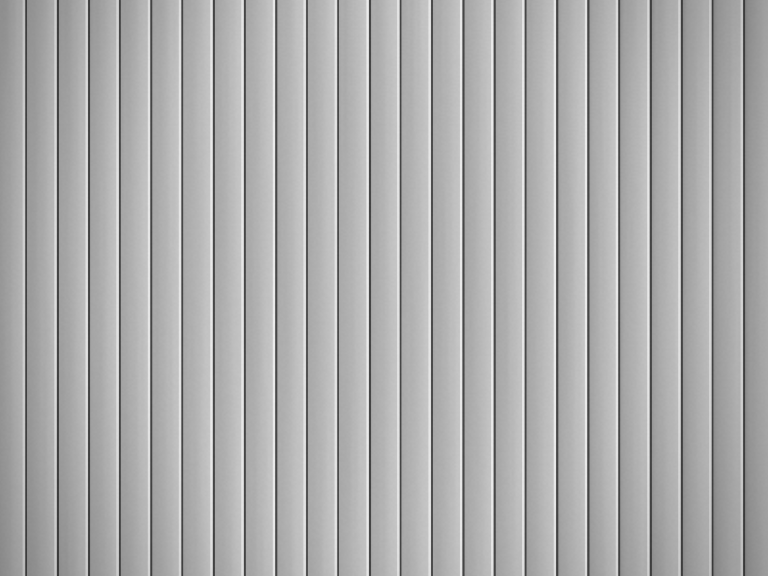
Give the GLSL for this texture, as a Shadertoy shader.

```glsl
// Grey vertical slats with narrow dark grooves and bright rolled edges.
// Each slat is shaded by its distance to the nearest groove; slight per-groove
// variation, fine grain and a soft vignette finish the surface.

const float SLATS = 24.615;         // slats across the canvas
const float FIRST_GROOVE = 0.85;    // first groove, in slat widths
const float GROOVE_HALF = 0.031;    // half width of the dark line
const float RIM_OFFSET = -0.078;    // bright edge, left of the groove
const float RIM_HALF = 0.036;
const float SHADOW_REACH = 0.10;    // soft shade right of the groove
const float GRAIN = 0.014;
const float VIGNETTE = 0.22;

const float FACE_DARK = 0.665;
const float FACE_LIGHT = 0.765;
const float RIM_TONE = 0.91;
const float GROOVE_TONE = 0.27;

float hash(vec2 p) {
    return fract(sin(dot(p, vec2(127.1, 311.7))) * 43758.5453);
}

float noise(vec2 p) {
    vec2 cell = floor(p);
    vec2 f = fract(p);
    f = f * f * (3.0 - 2.0 * f);
    float low = mix(hash(cell), hash(cell + vec2(1, 0)), f.x);
    float high = mix(hash(cell + vec2(0, 1)), hash(cell + vec2(1, 1)), f.x);
    return mix(low, high, f.y);
}

// Smooth-edged vertical line; all widths in slat units.
float line(float d, float halfWidth, float pixel) {
    float edge = 0.6 * pixel;
    return 1.0 - smoothstep(halfWidth - edge, halfWidth + edge, abs(d));
}

void mainImage(out vec4 fragColor, in vec2 fragCoord) {
    vec2 uv = fragCoord / iResolution.xy;
    float pixel = SLATS / iResolution.x;

    // Signed distance to the nearest groove, with small irregularities
    float s = uv.x * SLATS - FIRST_GROOVE;
    float grooveId = floor(s + 0.5);
    float vary = hash(vec2(grooveId, 3.0)) - 0.5;
    float d = s - grooveId - 0.025 * vary;
    float across = fract(d);

    // Gently curved face, a touch different on every slat
    float tone = mix(FACE_DARK, FACE_LIGHT, smoothstep(0.15, 1.0, across));
    tone += 0.012 * (hash(vec2(floor(d) + grooveId, 7.0)) - 0.5);

    // Shade beside the groove, deeper toward the right
    float shade = exp(-max(d, 0.0) / SHADOW_REACH) * step(0.0, d);
    tone -= shade * mix(0.03, 0.13, smoothstep(0.5, 1.0, uv.x));

    // Bright rim, then the dark groove over it
    float rim = line(d - RIM_OFFSET, RIM_HALF, pixel);
    tone = mix(tone, RIM_TONE, rim * (0.88 + 0.24 * vary));
    float groove = line(d, GROOVE_HALF * (1.0 + 0.3 * vary), pixel);
    tone = mix(tone, GROOVE_TONE, groove);

    // Fine grain and faint vertical brushing
    tone += GRAIN * (noise(uv * vec2(400.0, 300.0)) - 0.5);
    tone += GRAIN * (noise(uv * vec2(220.0, 5.0)) - 0.5);

    // Light falls off toward the sides and corners
    vec2 fromCentre = (uv - vec2(0.5, 0.54)) * vec2(1.9, 1.3);
    float falloff = smoothstep(0.55, 1.35, length(fromCentre));
    tone *= 1.015 - VIGNETTE * falloff;

    fragColor = vec4(vec3(clamp(tone, 0.0, 1.0)), 1.0);
}
```
